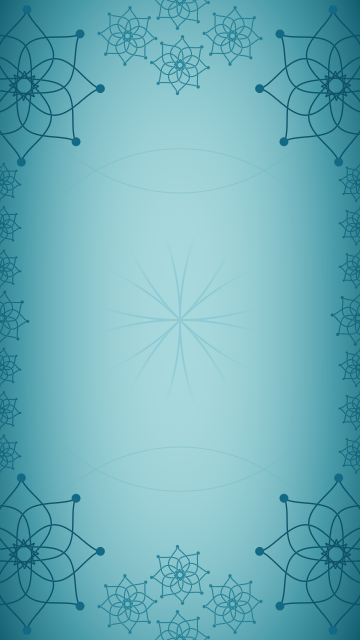
A WebGL 2 fragment shader for this background:

```glsl
#version 300 es
precision highp float;
// Teal vignette framed by eight-petal line rosettes: large ones in the corners,
// small ones along the edges, and faint rings with a spray of curves in the middle.
// Lengths are in canvas widths, measured from the canvas centre.
uniform vec2 u_resolution;
out vec4 outColor;

const float PI = 3.14159265;

// Coverage of a shape edge, softened over one pixel
float cover(float dist) {
    return clamp(0.5 - dist * u_resolution.x, 0.0, 1.0);
}

vec2 rotate(vec2 v, float angle) {
    float c = cos(angle), s = sin(angle);
    return vec2(c * v.x - s * v.y, s * v.x + c * v.y);
}

// Rosette of overlapping ogee petals: x = line coverage, y = tip dot coverage
vec2 rosette(vec2 v, float radius, float turn, float halfLine) {
    if (length(v) > radius * 1.15) return vec2(0.0);
    v = rotate(v / radius, -turn);
    float line = 1e3, dots = 1e3;
    for (int i = 0; i < 8; i++) {
        vec2 q = rotate(v, float(i) * PI / 4.0);
        float t = (q.x + 0.2) / 1.2;
        if (t > 0.0 && t < 1.0) {
            float s = sin(PI * t);
            float width = 0.37 * pow(s, 1.5);
            float slope = 1.453 * sqrt(s) * cos(PI * t);
            line = min(line, abs(abs(q.y) - width) / sqrt(1.0 + slope * slope));
        }
        dots = min(dots, length(q - vec2(1.0, 0.0)) - 0.058);
    }
    return vec2(cover(line * radius - halfLine), cover(dots * radius));
}

// Smooth vignette, darker toward the sides than toward top and bottom
vec3 background(vec2 p) {
    float u = abs(p.x + 0.005) * 2.0;
    float v = abs(p.y) / 0.889;
    float d = pow(u, 2.2) + 0.5 * v * v * v;
    vec3 color = mix(vec3(0.655, 0.847, 0.865), vec3(0.28, 0.605, 0.66), min(d / 0.75, 1.0));
    return mix(color, vec3(0.07, 0.37, 0.44), clamp((d - 0.75) / 0.75, 0.0, 1.0));
}

void main() {
    vec2 p = (gl_FragCoord.xy - 0.5 * u_resolution) / u_resolution.x;
    vec2 folded = abs(p);
    vec3 color = background(p);

    // Faint overlapping rings
    float ring = abs(length(p) - 0.476);
    ring = min(ring, abs(length(folded - vec2(0.0, 0.829)) - 0.476));
    float ringFade = 1.0 - smoothstep(0.25, 0.48, folded.x);
    ringFade *= 1.0 - smoothstep(0.48, 0.58, folded.y);
    color = mix(color, vec3(0.40, 0.69, 0.74), 0.3 * ringFade * cover(ring - 0.0015));

    // Pairs of curves parting from eight spokes
    float sector = PI / 4.0;
    float angle = mod(atan(p.y, p.x) + 0.5 * sector, sector) - 0.5 * sector;
    vec2 spoke = length(p) * vec2(cos(angle), abs(sin(angle)));
    float bend = 1.5 * spoke.x;
    float curve = abs(spoke.y - 0.75 * spoke.x * spoke.x) / sqrt(1.0 + bend * bend);
    float sprayFade = 1.0 - smoothstep(0.08, 0.27, length(p));
    color = mix(color, vec3(0.51, 0.77, 0.82), 0.7 * sprayFade * cover(curve - 0.0025));

    // Clusters at top and bottom, four around a diamond
    vec2 cluster = vec2(0.0);
    for (int i = 0; i < 4; i++) {
        float a = float(i) * PI / 2.0, s = sin(a);
        vec2 center = vec2(0.146 * cos(a), 0.789 + 0.0905 * s + 0.0095 * s * s);
        cluster = max(cluster, rosette(vec2(p.x, folded.y) - center, 0.079, -0.09, 0.0015));
    }
    color = mix(color, vec3(0.12, 0.49, 0.58), 0.9 * max(cluster.x, cluster.y));

    // Chains down both sides, with a larger rosette midway
    vec2 chain = vec2(0.0);
    for (int i = -3; i <= 3; i++) {
        float k = float(i);
        vec2 center = vec2(sign(p.x) * 0.4955, 0.005 + 0.1204 * k + 0.0162 * sign(k));
        chain = max(chain, rosette(p - center, i == 0 ? 0.073 : 0.052, -0.12, 0.0014));
    }
    color = mix(color, vec3(0.06, 0.39, 0.48), 0.9 * max(chain.x, chain.y));

    // Large corner rosettes
    vec2 corner = rosette(folded - vec2(0.433, 0.6505), 0.212, 0.037, 0.0019);
    color = mix(color, vec3(0.04, 0.31, 0.40), 0.95 * corner.x);
    color = mix(color, vec3(0.08, 0.41, 0.52), corner.y);

    outColor = vec4(color, 1.0);
}
```
